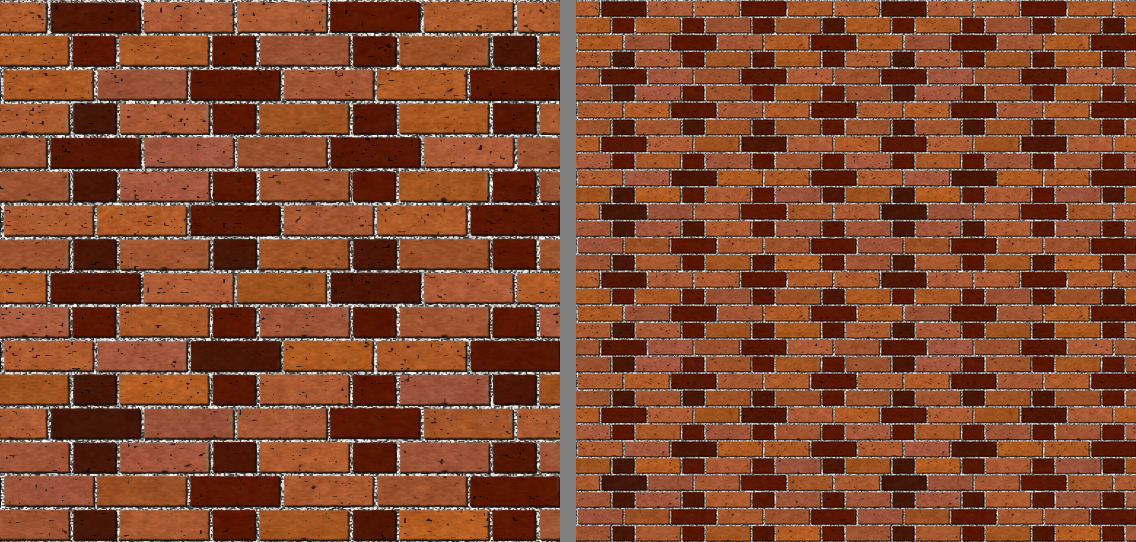
Left, the tile; right, the same tile 2 across and 2 down.
A Shadertoy shader for this texture:

```glsl
// Brick wall of 16 courses: rows of long bricks, every third one dark, alternate
// with rows of long bricks and dark half bricks. Each brick is a rounded box
// distance with its own tone, pits, chips and shadow over grainy mortar.

const vec2 WALL = vec2(12.0, 11.625);  // wall size, in half-brick widths
const float COURSES = 16.0;

float hash(vec2 p) {
    return fract(sin(dot(p, vec2(127.1, 311.7))) * 43758.5453);
}

// Value noise that wraps after a whole number of cells over the canvas
float noise(vec2 uv, vec2 cells) {
    vec2 p = uv * cells;
    vec2 i = floor(p);
    vec2 f = fract(p);
    f = f * f * (3.0 - 2.0 * f);
    vec2 a = mod(i, cells);
    vec2 b = mod(i + 1.0, cells);
    return mix(mix(hash(a), hash(vec2(b.x, a.y)), f.x),
               mix(hash(vec2(a.x, b.y)), hash(b), f.x), f.y);
}

float roundedBox(vec2 p, vec2 halfSize, float radius) {
    vec2 e = abs(p) - halfSize + radius;
    return length(max(e, 0.0)) + min(max(e.x, e.y), 0.0) - radius;
}

// Finds the brick at p (y down): position from its centre, width, id and darkness
void findBrick(vec2 p, out vec2 q, out float width, out vec2 id, out bool dark) {
    float courseHeight = WALL.y / COURSES;
    float course = floor(p.y / courseHeight);
    float x;
    width = 2.0;
    if (mod(course, 2.0) < 0.5) {
        // Long bricks, the dark one shifted by half a period every other time
        x = mod(p.x - (mod(course, 4.0) < 0.5 ? 1.04 : 4.04), WALL.x);
        id = vec2(floor(x / 2.0), course);
        dark = mod(id.x, 3.0) < 0.5;
        x = mod(x, 2.0);
    } else {
        // A dark half brick followed by a long one
        x = mod(p.x - 1.52, WALL.x);
        id = vec2(2.0 * floor(x / 3.0), course);
        x = mod(x, 3.0);
        dark = x < 1.0;
        if (dark) {
            width = 1.0;
        } else {
            x -= 1.0;
            id.x += 1.0;
        }
    }
    q = vec2(x - 0.5 * width, p.y - (course + 0.5) * courseHeight);
}

void mainImage(out vec4 fragColor, in vec2 fragCoord) {
    vec2 uv = fragCoord / iResolution.xy;
    uv.y = 1.0 - uv.y;
    float pixel = WALL.x / iResolution.x;

    vec2 q, id;
    float width;
    bool dark;
    findBrick(uv * WALL, q, width, id, dark);
    float tone = hash(id + 17.3);
    float shade = hash(id + 41.9);
    float wear = hash(id + 73.1);

    // Outline: slightly displaced, ragged, some with a chip in the lower edge
    q -= 0.02 * (vec2(tone, wear) - 0.5);
    vec2 halfSize = vec2(0.5 * width - 0.043, 0.32);
    float ragged = 0.016 * (noise(uv, vec2(150.0, 145.0)) - 0.5);
    float d = roundedBox(q, halfSize, 0.025) + ragged;
    if (mod(id.y, 2.0) > 0.5 && !dark && wear > 0.45) {
        d = max(d, 0.035 - length((q - vec2(0.0, halfSize.y)) * vec2(0.6, 1.0)));
    }

    // Mortar: coarse sandy grain, shaded by the brick above and to the left
    float grain = noise(uv, vec2(384.0, 372.0));
    vec3 color = mix(vec3(0.25, 0.23, 0.21), vec3(0.94, 0.93, 0.92),
                     smoothstep(0.1, 0.85, grain));
    color *= 0.85 + 0.3 * noise(uv, vec2(90.0, 87.0));
    float shadow = roundedBox(q - vec2(0.026, 0.028), halfSize, 0.025) + ragged;
    color = mix(color, vec3(0.06, 0.045, 0.035), 0.92 * smoothstep(0.016, -0.014, shadow));

    // Brick body: orange to rose, or dark oxblood to brown
    vec3 face = dark
        ? mix(vec3(0.35, 0.088, 0.006), vec3(0.25, 0.085, 0.03), tone * tone)
        : mix(vec3(0.665, 0.345, 0.125), vec3(0.625, 0.335, 0.245), tone)
          * mix(0.92, 1.06, shade);
    float mottle = noise(uv, vec2(40.0, 52.0)) + noise(uv, vec2(96.0, 130.0)) - 1.0;
    float streaks = noise(uv, vec2(140.0, 330.0)) - 0.5;
    face *= 1.0 + 0.09 * mottle + 0.13 * streaks + 0.08 * (grain - 0.5);
    face += vec3(-0.01, 0.012, 0.02) * mottle;

    // Pits, drawn out sideways and denser on some bricks
    float pits = smoothstep(0.8, 0.95, noise(uv, vec2(170.0, 250.0)));
    pits *= smoothstep(0.35, 0.75, noise(uv, vec2(60.0, 58.0)) + 0.4 * (shade - 0.5));
    face *= 1.0 - 0.8 * pits;

    // Pale lime stain at the right end of a few bricks
    float stain = smoothstep(0.13, 0.02, halfSize.x - q.x) * step(0.6, wear);
    stain *= smoothstep(0.3, 0.8, noise(uv, vec2(72.0, 70.0)));
    face = mix(face, vec3(0.55, 0.5, 0.42), (dark ? 0.15 : 0.55) * stain);

    // Worn lip: lit at the top and left, dark at the bottom and right
    float lip = smoothstep(-0.04, -0.004, d);
    float lit = smoothstep(-0.02, 0.02, max(-q.x - halfSize.x, -q.y - halfSize.y)
                                      - max(q.x - halfSize.x, q.y - halfSize.y));
    vec3 lipColor = mix(face * 0.45, mix(face, vec3(0.6, 0.5, 0.42), dark ? 0.15 : 0.4), lit);
    face = mix(face, lipColor, 0.75 * lip);

    color = mix(color, face, clamp(0.5 - d / pixel, 0.0, 1.0));
    fragColor = vec4(color, 1.0);
}
```
